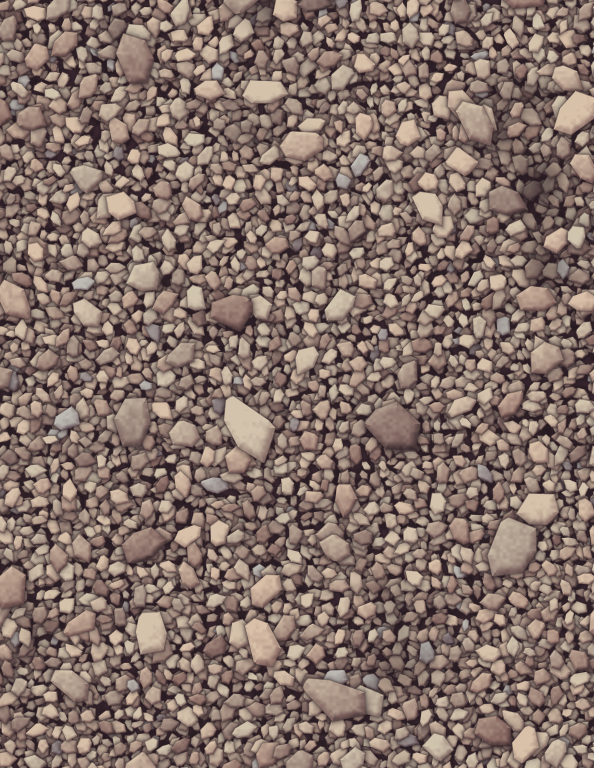
This texture is drawn by a Shadertoy shader. Its source:

```glsl
// Crushed gravel seen from above: layers of jittered convex stones, fine to coarse.
// Each stone is an intersection of random half-planes with lit facets,
// a speckled top and a soft dark halo over the layers beneath it.

const float TAU = 6.28318;
const vec3 SHADOW = vec3(0.155, 0.105, 0.13);

vec3 hash3(vec2 p) {
    vec3 h = fract(p.xyx * vec3(0.1031, 0.1030, 0.0973));
    h += dot(h, h.yxz + 33.33);
    return fract((h.xxy + h.yzz) * h.zyx);
}

float noise(vec2 p) {
    vec2 i = floor(p), f = fract(p);
    f = f * f * (3.0 - 2.0 * f);
    return mix(mix(hash3(i).x, hash3(i + vec2(1, 0)).x, f.x),
               mix(hash3(i + vec2(0, 1)).x, hash3(i + vec2(1, 1)).x, f.x), f.y);
}

// Plum shadow through mauve brown to pale sand
vec3 stoneRamp(float tone) {
    vec3 brown = vec3(0.50, 0.395, 0.38);
    return tone < 0.5 ? mix(SHADOW, brown, tone * 2.0)
                      : mix(brown, vec3(0.83, 0.765, 0.68), tone * 2.0 - 1.0);
}

// Draws one layer of stones over color; radius is a fraction of the cell
void scatterStones(inout vec3 color, vec2 p, float cells, float chance, float radius, float seed) {
    vec2 home = floor(p * cells);
    float speckle = noise(p * 230.0) * 0.6 + noise(p * 90.0) * 0.4 - 0.5;
    for (int y = -1; y <= 1; y++)
    for (int x = -1; x <= 1; x++) {
        vec2 cell = home + vec2(x, y);
        vec3 place = hash3(cell + seed);
        if (place.z > chance) continue;
        vec3 form = hash3(cell + seed + 57.3);
        vec3 look = hash3(cell + seed + 131.7);

        // Local frame: turned, stretched, unit radius
        float c = cos(TAU * form.x), s = sin(TAU * form.x);
        mat2 turn = mat2(c, s, -s, c);
        float r = radius * mix(0.75, 1.2, form.y * form.y);
        vec2 offset = p * cells - cell - 0.5 - 0.66 * (place.xy - 0.5);
        vec2 q = turn * offset * vec2(0.84, 1.0 + 0.45 * form.z) / r;
        vec2 light = turn * vec2(-0.5, 0.86);

        // Convex outline, remembering the nearest side
        float d = -9.0;
        vec2 side = vec2(0);
        for (int k = 0; k < 6; k++) {
            vec3 h = hash3(cell * 1.7 + seed + float(k) * 19.1);
            float angle = TAU * (float(k) + 0.7 * h.x) / 6.0;
            vec2 normal = vec2(cos(angle), sin(angle));
            float e = dot(q, normal) - mix(0.72, 1.0, h.y);
            if (e > d) { d = e; side = normal; }
        }
        d = max(d, length(q) - 1.12);

        // Contact shadow
        float size = r / cells;
        float halo = exp(-max(d, 0.0) * size / (0.0019 + 0.05 * size));
        color = mix(color, SHADOW, 0.66 * halo);

        // Flat top, bevelled rim and a gentle tilt
        float bevel = smoothstep(-0.38, 0.0, d);
        float tone = mix(0.53, 1.03, sqrt(look.x))
                   + bevel * (0.22 * dot(side, light) - 0.15)
                   + 0.1 * dot(q, light) + 0.22 * speckle;
        vec3 tint = mix(vec3(1.03, 0.985, 0.97), vec3(0.985, 1.005, 1.0), look.y);
        tint = mix(tint, vec3(0.9, 0.96, 1.04), step(0.98, look.z));
        vec3 stone = stoneRamp(clamp(tone, 0.0, 1.0)) * tint;

        float soft = 0.0012 / size;
        color = mix(color, stone, 1.0 - smoothstep(-soft, soft, d));
    }
}

void mainImage(out vec4 fragColor, in vec2 fragCoord) {
    vec2 p = fragCoord / iResolution.y;
    vec3 color = SHADOW * (0.9 + 0.8 * noise(p * 150.0));

    // Fine bed
    scatterStones(color, p, 64.0, 1.0, 0.52, 11.0);
    scatterStones(color, p + 0.37, 58.0, 0.9, 0.52, 83.0);
    scatterStones(color, p + 0.71, 48.0, 0.62, 0.52, 207.0);

    // Damp hollows
    float hollow = noise(p * 6.0 + 3.0) * 0.6 + noise(p * 17.0) * 0.4;
    color = mix(color, SHADOW, 0.6 * smoothstep(0.58, 0.88, hollow));

    // Coarser stones on top
    scatterStones(color, p + 0.19, 31.0, 0.23, 0.47, 311.0);
    scatterStones(color, p + 0.83, 20.0, 0.09, 0.45, 523.0);
    scatterStones(color, p + 0.53, 12.0, 0.16, 0.39, 419.0);

    fragColor = vec4(clamp(color, 0.0, 1.0), 1.0);
}
```
